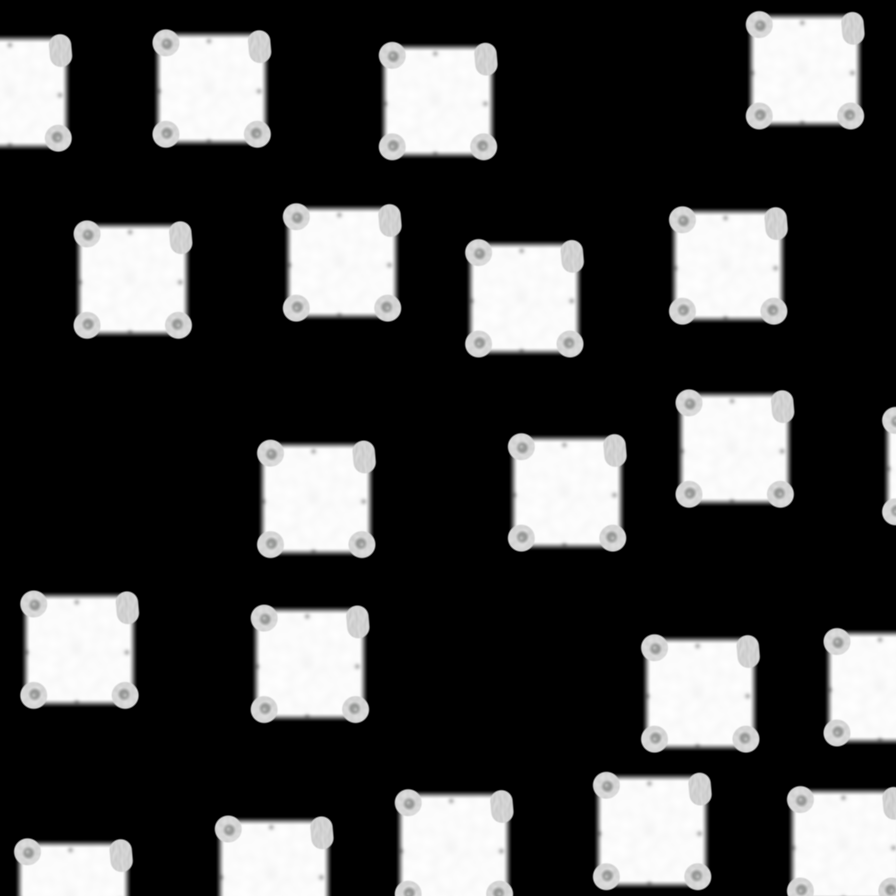
Write a three.js fragment shader that draws this pattern.

```glsl
// Scattered soft white square tiles on black, each with pale rings on three
// corners and a drooping lobe on the fourth. Tiles sit in a jittered grid whose
// rows slide at random; distance functions shape them, gradient noise mottles.
varying vec2 vUv;

const float CELL = 0.22;          // grid spacing
const float JITTER = 0.041;       // largest shift inside a cell
const float GAP_EVERY = 6.0;      // one cell in this many stays empty
const float SEED = 7.0;

const float TILE_HALF = 0.060;    // half width at the middle of the soft edge
const float TILE_ROUND = 0.008;
const float TILE_BLUR = 0.0055;
const float RING_AT = 0.0510;     // corner offset of the rings
const float RING_RADIUS = 0.0150;
const float HOLE_RADIUS = 0.0058;
const float LOBE_RADIUS = 0.0125;
const vec2 LOBE_TOP = vec2(0.0530, 0.0525);
const vec2 LOBE_TIP = vec2(0.0540, 0.0410);
const float RIM_BLUR = 0.0014;

const vec3 BACKGROUND = vec3(0.0);
const vec3 TILE_WHITE = vec3(0.985);
const vec3 RING_PALE = vec3(0.84);
const vec3 HOLE_GREY = vec3(0.59, 0.595, 0.59);
const vec3 LOBE_PALE = vec3(0.82);

vec2 hash2(vec2 p) {
  vec3 q = fract(vec3(p.xyx) * vec3(0.1031, 0.1030, 0.0973));
  q += dot(q, q.yzx + 33.33);
  return fract((q.xx + q.yz) * q.zy);
}

float cornerSlope(vec2 cell, vec2 corner, vec2 f) {
  return dot(hash2(cell + corner) * 2.0 - 1.0, f - corner);
}

float gradientNoise(vec2 p) {
  vec2 i = floor(p), f = fract(p);
  vec2 u = f * f * f * (f * (f * 6.0 - 15.0) + 10.0);
  float low = mix(cornerSlope(i, vec2(0.0), f), cornerSlope(i, vec2(1.0, 0.0), f), u.x);
  float high = mix(cornerSlope(i, vec2(0.0, 1.0), f), cornerSlope(i, vec2(1.0), f), u.x);
  return mix(low, high, u.y);
}

float roundedBox(vec2 p, float halfSize, float radius) {
  vec2 q = abs(p) - halfSize + radius;
  return length(max(q, 0.0)) + min(max(q.x, q.y), 0.0) - radius;
}

float capsule(vec2 p, vec2 a, vec2 b, float radius) {
  vec2 ab = b - a;
  float t = clamp(dot(p - a, ab) / dot(ab, ab), 0.0, 1.0);
  return length(p - a - ab * t) - radius;
}

// 1 inside a shape, 0 outside, softened over the given width
float cover(float dist, float blur) {
  return 1.0 - smoothstep(-blur, blur, dist);
}

vec3 tileColor(vec2 p) {
  // Blurred white body with faint mottling
  float mottle = gradientNoise(p * 75.0 + 40.0);
  vec3 body = TILE_WHITE + 0.025 * mottle;
  body -= 0.02 * exp(-dot(p, p) / 0.00008);

  // Small grey notch halfway along each side
  vec2 q = abs(p + 0.003);
  vec2 notch = vec2(max(q.x, q.y) - 0.056, min(q.x, q.y));
  body -= 0.22 * exp(-dot(notch, notch) / 0.000012);
  vec3 color = mix(BACKGROUND, body, cover(roundedBox(p, TILE_HALF, TILE_ROUND), TILE_BLUR));

  // Corner rings with a grey hole nudged toward the tile center
  for (int k = 0; k < 3; k++) {
    vec2 side = vec2(k == 2 ? 1.0 : -1.0, k == 0 ? 1.0 : -1.0);
    vec2 r = p - side * RING_AT;
    float rim = length(r) - RING_RADIUS;
    float hole = length(r + side * 0.0012) - HOLE_RADIUS;
    vec3 ring = RING_PALE + 0.07 * gradientNoise(p * 160.0);
    ring = mix(ring, HOLE_GREY, cover(hole, 0.0026));
    ring += 0.12 * exp(-dot(r, r) / 0.000006);
    color = mix(color, ring, cover(rim, RIM_BLUR));
  }

  // Lobe hanging from the upper right corner, finely streaked
  float lobe = capsule(p, LOBE_TOP, LOBE_TIP, LOBE_RADIUS);
  vec3 lobeColor = LOBE_PALE + 0.07 * gradientNoise(p * vec2(300.0, 110.0));
  return mix(color, lobeColor, cover(lobe, RIM_BLUR));
}

void main() {
  // Slide each row sideways, then find the cell and its jittered center
  vec2 grid = vUv / CELL + vec2(0.0, 0.35);
  float row = floor(grid.y);
  grid.x += hash2(vec2(row + SEED, SEED * 3.0)).x;
  vec2 cell = floor(grid);
  vec2 shift = (hash2(cell + SEED * 11.0) * 2.0 - 1.0) * JITTER;
  vec2 local = (fract(grid) - 0.5) * CELL - shift;

  // Leave regular gaps so that the scatter has open areas
  float kept = step(0.5, mod(cell.x + 2.0 * row + 1.0, GAP_EVERY));
  gl_FragColor = vec4(mix(BACKGROUND, tileColor(local), kept), 1.0);
}
```
